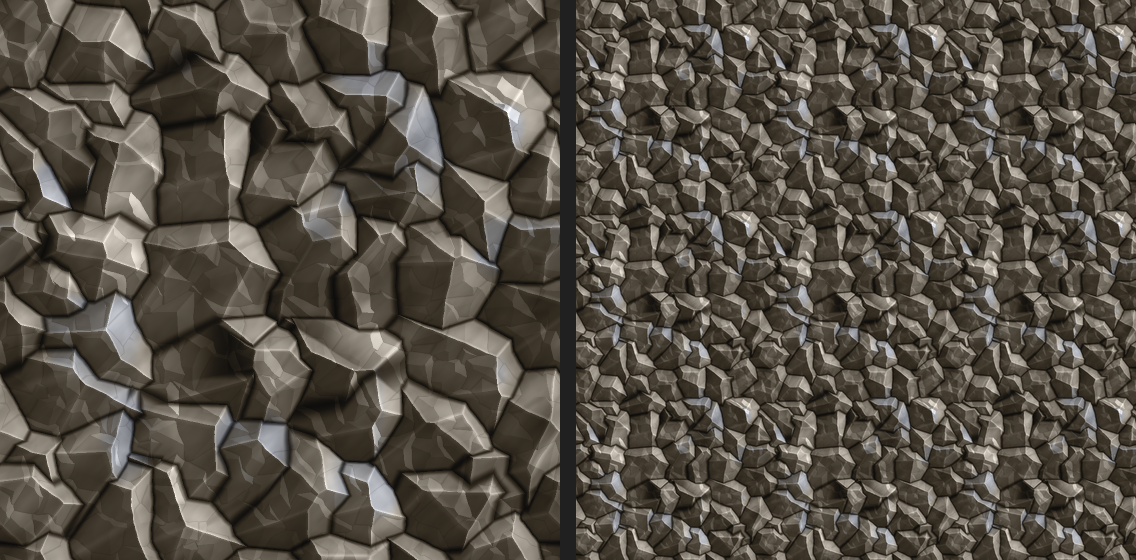
Left: one tile. Right: repeated 3 by 3.
A Shadertoy shader for this texture:

```glsl
// Faceted brown-grey rock: a union of random convex stones, each the minimum
// of several tilted planes, lit from the upper right. Dark crevices, worn
// ridges, fine fractures and diagonal grain complete the wrapping surface.

const float TAU = 6.2831853;
const vec2 LIGHT = vec2(0.83, 0.56);
const float STONES = 7.0;
const float FRACTURES = 15.0;
const int SIDES = 5;

struct Rock {
    float height;   // top surface
    float crevice;  // height above the next stone
    float ridge;    // height below the next facet plane
    vec2 slope;     // outward slope of the visible facet
};

vec2 hash22(vec2 p) {
    return fract(sin(vec2(dot(p, vec2(127.1, 311.7)),
                          dot(p, vec2(269.5, 183.3)))) * 43758.5453);
}

vec2 wrapCell(vec2 cell, vec2 period) {
    return floor(mod(cell + 0.5, period));
}

// Value noise that repeats after a whole number of cells.
float noise(vec2 p, vec2 period) {
    vec2 i = floor(p), f = fract(p);
    f = f * f * (3.0 - 2.0 * f);
    float a = hash22(wrapCell(i, period)).x;
    float b = hash22(wrapCell(i + vec2(1, 0), period)).x;
    float c = hash22(wrapCell(i + vec2(0, 1), period)).x;
    float d = hash22(wrapCell(i + vec2(1, 1), period)).x;
    return mix(mix(a, b, f.x), mix(c, d, f.x), f.y);
}

float fbm(vec2 uv, vec2 frequency) {
    float sum = 0.0, weight = 0.5;
    for (int i = 0; i < 4; i++) {
        sum += weight * noise(uv * frequency, frequency);
        frequency *= 2.0;
        weight *= 0.5;
    }
    return sum / 0.9375;
}

// One convex stone around its centre: a gentle cap cut by steeper sides.
Rock stone(vec2 q, vec2 key) {
    vec2 f = hash22(key + 17.0);
    vec2 slope = mix(0.1, 0.45, f.y) * vec2(cos(TAU * f.x), sin(TAU * f.x));
    Rock r = Rock(mix(0.3, 0.65, f.y) - dot(q, slope), 0.0, 9.0, slope);
    for (int k = 0; k < SIDES; k++) {
        f = hash22(key + 17.0 * float(k + 2));
        float angle = TAU * (float(k) + 0.6 * f.x) / float(SIDES);
        vec2 dir = vec2(cos(angle), sin(angle));
        float steep = mix(0.55, 1.2, f.y) + 0.3 * dot(dir, LIGHT);
        float reach = mix(0.55, 0.85, fract(f.x * 7.0 + f.y));
        float h = steep * (reach - dot(q, dir));
        r.ridge = min(r.ridge, abs(h - r.height));
        if (h < r.height) {
            r.ridge = r.height - h;
            r.height = h;
            r.slope = steep * dir;
        }
    }
    return r;
}

// The highest stone at each place wins; the runner-up marks the crevice.
Rock rockField(vec2 uv, float count, float seed) {
    vec2 p = uv * count, cell = floor(p);
    Rock best = Rock(-9.0, 9.0, 9.0, vec2(0));
    float second = -9.0;
    for (int j = -2; j <= 2; j++) {
        for (int i = -2; i <= 2; i++) {
            vec2 corner = cell + vec2(i, j);
            vec2 key = wrapCell(corner, vec2(count)) + seed;
            vec2 q = p - corner - hash22(key);
            if (dot(q, q) > 4.0) continue;
            Rock r = stone(q, key);
            if (r.height > best.height) {
                second = best.height;
                best = r;
            } else {
                second = max(second, r.height);
            }
        }
    }
    best.crevice = best.height - second;
    return best;
}

float facing(vec2 slope) {
    return dot(normalize(vec3(slope, 1.0)).xy, LIGHT);
}

vec3 rockColor(vec2 uv) {
    // Slightly bent edges, diagonal grain and large weathered patches.
    vec2 diagonal = vec2(uv.x - uv.y, uv.x + uv.y);
    float grain = fbm(diagonal, vec2(18, 7)) - 0.5;
    float patches = fbm(uv, vec2(6)) - 0.5;
    vec2 bent = uv + 0.012 * vec2(grain, patches);

    Rock rock = rockField(bent, STONES, 3.0);
    Rock chip = rockField(bent, FRACTURES, 41.0);
    float lit = facing(rock.slope + 0.24 * chip.slope);

    // Facet tone with surface wear.
    float tone = mix(0.20, 0.69, smoothstep(-0.55, 0.85, lit));
    tone += 0.07 * (hash22(rock.slope * 9.0).x - 0.5);
    tone *= 1.0 + 0.50 * grain + 0.35 * patches;
    tone *= mix(0.88, 1.0, smoothstep(0.0, 0.03, chip.crevice));

    // Bright worn ridges, sparse pale chips and dark crevices.
    float sunny = smoothstep(-0.3, 0.6, lit);
    tone += (0.04 + 0.12 * sunny) * (1.0 - smoothstep(0.0, 0.04, rock.ridge));
    float pale = smoothstep(0.45, 0.6, facing(chip.slope)) * smoothstep(0.08, 0.16, patches);
    tone += 0.22 * pale * sunny;
    tone *= mix(0.35, 1.0, smoothstep(0.0, 0.07, rock.crevice));
    tone *= mix(0.82, 1.0, smoothstep(0.0, 0.30, rock.crevice));

    // Warm stone, with a cool sheen on some lit faces.
    float cool = sunny * smoothstep(0.62, 0.8, noise(uv * 9.0, vec2(9)));
    vec3 tint = mix(vec3(0.03, 0.0, -0.045), vec3(-0.01, 0.0, 0.025), cool);
    return max(tone + tint * smoothstep(0.0, 0.2, tone), 0.0);
}

void mainImage(out vec4 fragColor, in vec2 fragCoord) {
    // Four samples smooth the facet edges.
    vec3 color = vec3(0);
    for (int s = 0; s < 4; s++) {
        vec2 offset = vec2(s % 2, s / 2) * 0.5 - 0.25;
        color += rockColor((fragCoord + offset) / iResolution.xy);
    }
    fragColor = vec4(color * 0.25, 1.0);
}
```
